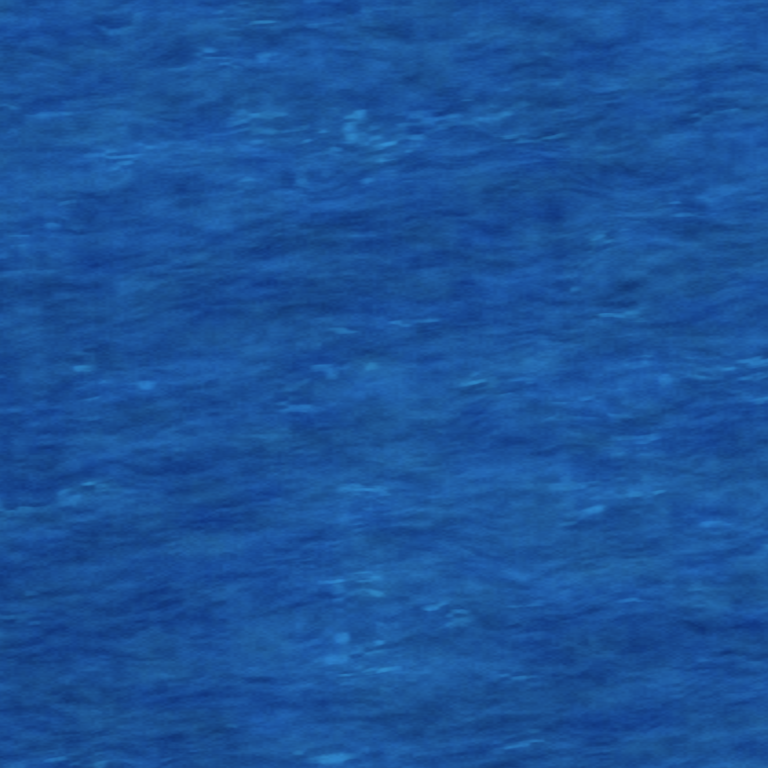
Reproduce this texture procedurally as a WebGL 2 fragment shader.

```glsl
#version 300 es
precision highp float;
// Deep blue open water with fine wind ripples, soft dark patches and small bright glints.

#define BASE_COLOR vec3(0.108, 0.326, 0.602)
#define TONE_STEP vec3(0.019, 0.046, 0.052)
#define HUE_SHIFT vec3(0.006, 0.011, -0.014)
#define GLINT_COLOR vec3(0.050, 0.135, 0.125)
#define CONTRAST 1.4
#define TILT 0.09
#define WARP 0.011
#define PATCH_SCALE vec2(3.0, 8.0)
#define SWELL_SCALE vec2(9.0, 34.0)
#define RIPPLE_SCALE vec2(23.0, 92.0)
#define FINE_SCALE vec2(58.0, 190.0)
#define GRAIN_SCALE vec2(210.0, 380.0)

uniform vec2 u_resolution;
out vec4 fragColor;

float hash(vec2 p) {
  return fract(sin(dot(p, vec2(127.1, 311.7))) * 43758.5453);
}

// Smooth value noise in -1..1
float noise(vec2 p) {
  vec2 cell = floor(p);
  vec2 f = fract(p);
  f = f * f * f * (f * (f * 6.0 - 15.0) + 10.0);
  float low = mix(hash(cell), hash(cell + vec2(1.0, 0.0)), f.x);
  float high = mix(hash(cell + vec2(0.0, 1.0)), hash(cell + vec2(1.0, 1.0)), f.x);
  return 2.0 * mix(low, high, f.y) - 1.0;
}

// Two octaves, the second turned a little to hide the lattice
float layeredNoise(vec2 p) {
  vec2 turned = mat2(0.96, 0.28, -0.28, 0.96) * p;
  return 0.75 * noise(p) + 0.5 * noise(turned * 2.1 + 17.3);
}

// Thin crests along the zero line of the noise, roughly centred on zero
float crest(vec2 p) {
  return 0.6 - 2.0 * abs(noise(p));
}

// Tilt the ripples and bend them gently
vec2 rippleSpace(vec2 uv) {
  vec2 p = mat2(cos(TILT), -sin(TILT), sin(TILT), cos(TILT)) * uv;
  p.y += WARP * noise(uv * vec2(7.0, 13.0) + 5.1);
  p.y += 0.35 * WARP * noise(uv * vec2(22.0, 40.0) + 31.7);
  return p;
}

void main() {
  vec2 uv = gl_FragCoord.xy / min(u_resolution.x, u_resolution.y);
  vec2 p = rippleSpace(uv);

  // Brightness from broad patches down to grain
  float patches = layeredNoise(uv * PATCH_SCALE + 3.7);
  float swell = layeredNoise(p * SWELL_SCALE + 11.2);
  float ripple = noise(p * RIPPLE_SCALE + 47.9);
  float fine = noise(p * FINE_SCALE + 83.4);
  float grain = noise(uv * GRAIN_SCALE + 9.6);
  float ridges = crest(p * RIPPLE_SCALE * 0.7 + 61.3);
  float tone = 0.55 * patches + 0.6 * swell + 0.55 * ripple
             + 0.22 * ridges + 0.45 * fine + 0.28 * grain;

  // Glints gather in small clusters on the ripple crests
  float cluster = smoothstep(0.1, 0.8, noise(p * vec2(11.0, 24.0) + 71.5) + 0.3 * patches);
  float spark = smoothstep(0.1, 1.0, 0.8 * noise(p * RIPPLE_SCALE * 1.15 + 23.8) + 0.4 * fine);

  // Slight drift between greener and more violet blue
  float hue = noise(uv * vec2(14.0, 30.0) + 53.2) + 0.5 * noise(uv * 120.0 + 2.4);

  vec3 color = BASE_COLOR + TONE_STEP * CONTRAST * tone;
  color += HUE_SHIFT * hue + GLINT_COLOR * cluster * spark;
  fragColor = vec4(clamp(color, 0.0, 1.0), 1.0);
}
```
